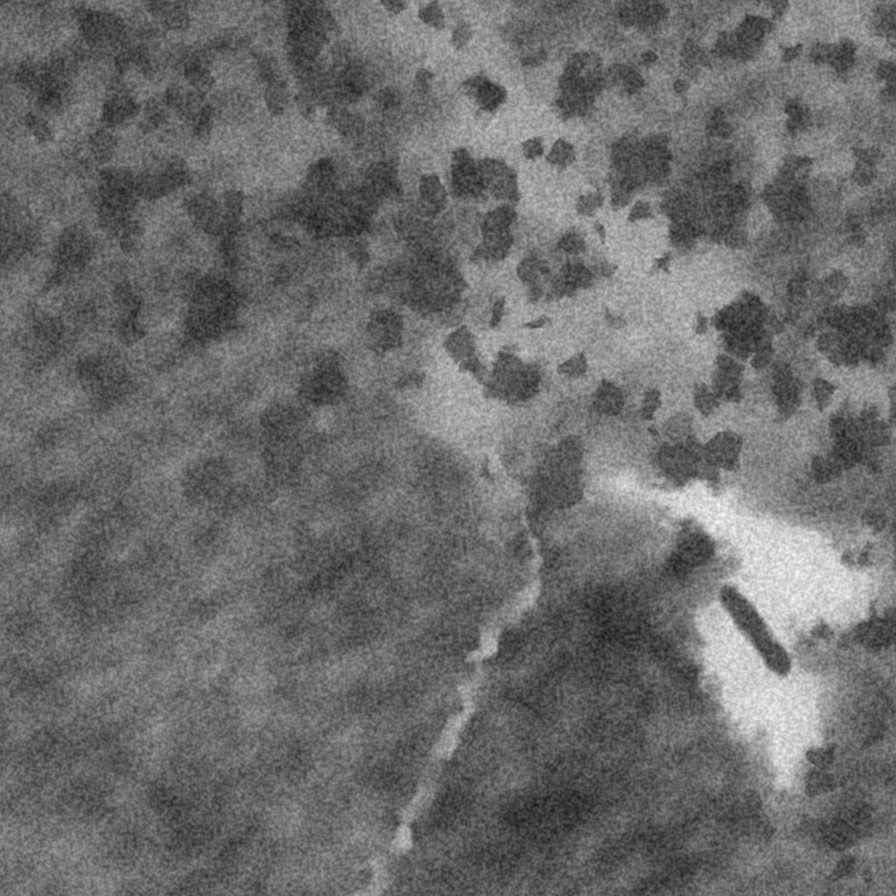
Write a Shadertoy shader that draws this texture.

```glsl
// Grainy grey aerial view: streaked field, tree clumps, pale clearings and a lane.
#define FIELD_TONE 0.405
#define CROWN_TONE 0.245
#define CLEARING_TONE 0.625
#define SAND_TONE 0.82
#define STREAK_ANGLE 0.52
#define STREAK_DEPTH 0.20
#define MOTTLE_DEPTH 0.15
#define GRAIN_DEPTH 0.14
#define GRAIN_SCALE 150.0
#define TREE_SCALE 13.0
#define TREE_COVER 0.46
#define EDGE_WARP 0.12

// Route points: x, y, half width
const vec3[6] CLEARING = vec3[6](
    vec3(0.43, 1.03, 0.035), vec3(0.57, 0.86, 0.060), vec3(0.66, 0.78, 0.065),
    vec3(0.76, 0.66, 0.085), vec3(0.56, 0.59, 0.080), vec3(0.56, 0.47, 0.040));
const vec3[6] SAND = vec3[6](
    vec3(0.68, 0.46, 0.010), vec3(0.79, 0.43, 0.025), vec3(0.91, 0.345, 0.055),
    vec3(0.82, 0.29, 0.040), vec3(0.86, 0.21, 0.048), vec3(0.88, 0.13, 0.012));
const vec3[6] LANE = vec3[6](
    vec3(0.56, 0.50, 0.004), vec3(0.60, 0.38, 0.005), vec3(0.575, 0.33, 0.012),
    vec3(0.54, 0.26, 0.006), vec3(0.46, 0.10, 0.010), vec3(0.40, -0.02, 0.013));

vec2 hash2(vec2 p) {
    vec3 q = fract(p.xyx * vec3(0.1031, 0.1030, 0.0973));
    q += dot(q, q.yzx + 33.33);
    return fract((q.xx + q.yz) * q.zy);
}

float cornerSlope(vec2 cell, vec2 offset) {
    float angle = 6.2832 * hash2(cell).x;
    return dot(vec2(cos(angle), sin(angle)), offset);
}

float gradientNoise(vec2 p) {
    vec2 i = floor(p), f = fract(p), e = vec2(1.0, 0.0);
    vec2 u = f * f * f * (f * (f * 6.0 - 15.0) + 10.0);
    return mix(mix(cornerSlope(i, f), cornerSlope(i + e, f - e), u.x),
               mix(cornerSlope(i + e.yx, f - e.yx), cornerSlope(i + 1.0, f - 1.0), u.x), u.y);
}

float fbm(vec2 p) {
    float sum = 0.0, amp = 0.6;
    for (int i = 0; i < 5; i++) {
        sum += amp * gradientNoise(p);
        p = mat2(1.6, 1.2, -1.2, 1.6) * p + 7.3;
        amp *= 0.55;
    }
    return sum;
}

float segmentDistance(vec2 p, vec3 a, vec3 b) {
    vec2 along = b.xy - a.xy;
    float t = clamp(dot(p - a.xy, along) / dot(along, along), 0.0, 1.0);
    return length(p - a.xy - along * t) - mix(a.z, b.z, t);
}

float routeDistance(vec2 p, vec3 points[6]) {
    float d = 9.0;
    for (int i = 0; i < 5; i++) d = min(d, segmentDistance(p, points[i], points[i + 1]));
    return d;
}

float cover(float d, float soft) { return 1.0 - smoothstep(-soft, soft, d); }

// Scattered lobed crowns, one candidate per cell
float crowns(vec2 q, float chance) {
    float dark = 0.0, lobes = 0.30 * fbm(q * 2.6);
    for (int y = -1; y <= 1; y++)
    for (int x = -1; x <= 1; x++) {
        vec2 cell = floor(q) + vec2(x, y);
        vec2 place = hash2(cell + 17.0), kind = hash2(cell + 71.0);
        vec2 stretch = mix(vec2(1.3, 0.8), vec2(0.85, 1.15), place.y);
        float d = length((q - cell - place) * stretch) - mix(0.22, 0.50, kind.y) + lobes;
        float present = smoothstep(-0.08, 0.08, chance - kind.x);
        dark = max(dark, cover(d, 0.13) * present * mix(0.75, 1.0, place.x));
    }
    return dark;
}

void mainImage(out vec4 fragColor, in vec2 fragCoord) {
    vec2 p = fragCoord / iResolution.xy;
    vec2 wander = vec2(fbm(p * 8.0), fbm(p * 8.0 + 40.0));
    vec2 ragged = p + EDGE_WARP * wander;
    vec2 lumpy = p + 0.012 * vec2(gradientNoise(p * 40.0), gradientNoise(p * 40.0 + 9.0))
                   + 0.035 * wander;
    float mottle = fbm(p * 6.0 + 3.0), detail = fbm(p * 26.0);

    // Field with slanting streaks
    float c = cos(STREAK_ANGLE), s = sin(STREAK_ANGLE);
    vec2 slant = mat2(c, -s, s, c) * p;
    float tone = FIELD_TONE + STREAK_DEPTH * fbm(slant * vec2(6.0, 19.0))
               + MOTTLE_DEPTH * mottle + 0.15 * detail;

    // Woodland with pale gaps
    float wood = max(smoothstep(0.42, 0.85, p.y + 0.3 * p.x), smoothstep(0.80, 0.95, p.x));
    float east = smoothstep(0.25, 0.65, p.x) * smoothstep(0.35, 0.55, p.y);
    float gaps = smoothstep(-0.02, 0.26, fbm(p * 6.5 + 21.0)) * wood;
    tone = mix(tone + 0.03 * east, CLEARING_TONE, gaps * mix(0.30, 0.75, east));

    // Dark wedge beside the lane
    float laneSide = p.x - 0.42 - 0.48 * p.y;
    float wedge = smoothstep(-0.01, 0.03, laneSide) * (1.0 - smoothstep(0.36, 0.42, ragged.y))
                * (1.0 - smoothstep(0.74, 0.84, ragged.x));
    tone -= 0.07 * wedge;

    // Clearing and the pale fringe of the sand
    float clearing = cover(routeDistance(ragged, CLEARING) + 0.06 * detail, 0.035);
    float sandDistance = routeDistance(p + 0.05 * wander, SAND) + 0.05 * detail;
    float fringe = cover(sandDistance - 0.03, 0.035) * (1.0 - 0.7 * wedge);
    tone = mix(tone, CLEARING_TONE + 0.15 * mottle + 0.12 * detail, max(clearing, fringe) * 0.93);

    // Trees standing in clumps, and a copse in the wedge
    float clump = wood * (TREE_COVER + 0.8 * fbm(p * 4.5 + 60.0));
    float trees = crowns(lumpy * TREE_SCALE, clump + 0.04);
    trees = max(trees, 0.85 * crowns(lumpy * TREE_SCALE * 2.0 + 5.0, 0.65 * clump + 0.03));
    float copse = cover(length((ragged - vec2(0.70, 0.29)) * vec2(0.85, 1.0)) - 0.06, 0.03);
    copse = max(copse, cover(length(lumpy - vec2(0.77, 0.38)) - 0.025, 0.012));
    float treeDepth = mix(0.55, 0.93, min(wood + copse, 1.0));
    tone = mix(tone, CROWN_TONE + 0.16 * detail, max(trees, copse) * treeDepth);

    // Bare sand
    tone = mix(tone, SAND_TONE + 0.15 * mottle + 0.08 * detail, cover(sandDistance, 0.018) * 0.97);

    // Broken lane and a straight dark hedge
    float laneDistance = routeDistance(p + 0.03 * wander, LANE) + 0.018 * gradientNoise(p * 45.0);
    float worn = clamp(0.75 + 1.3 * gradientNoise(p * 24.0), 0.15, 1.0);
    tone = mix(tone, 0.67, cover(laneDistance, 0.006) * worn);
    vec2 rough = p + 0.006 * vec2(gradientNoise(p * 60.0), gradientNoise(p * 60.0 + 9.0));
    float hedge = segmentDistance(rough, vec3(0.815, 0.335, 0.012), vec3(0.87, 0.26, 0.012));
    tone = mix(tone, 0.31, cover(hedge, 0.006));

    // Fine grain in two sizes
    vec2 grainPoint = mat2(0.8, 0.6, -0.6, 0.8) * p * GRAIN_SCALE + 300.0;
    tone += GRAIN_DEPTH * (0.8 * gradientNoise(grainPoint)
          + gradientNoise(mat2(1.2, 1.3, -1.3, 1.2) * grainPoint));
    fragColor = vec4(vec3(clamp(tone, 0.0, 1.0)), 1.0);
}
```
